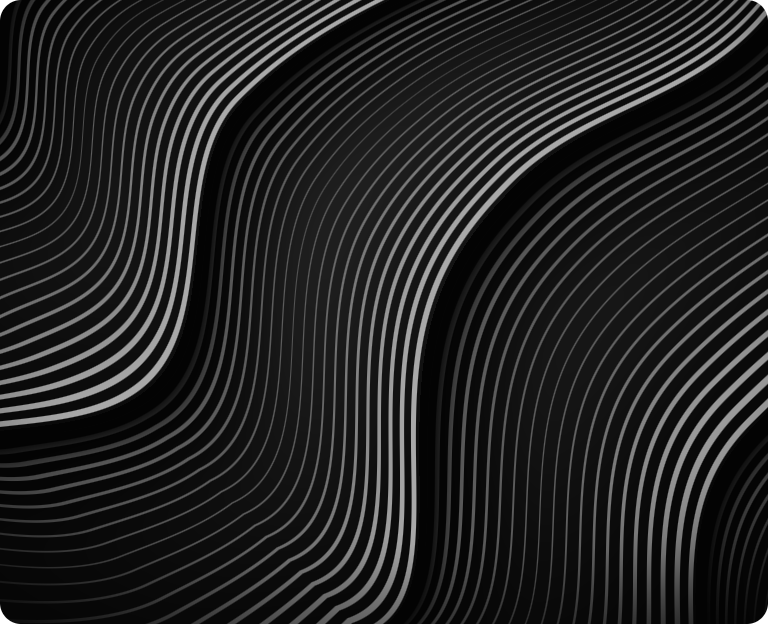
A Shadertoy shader for this background:

```glsl
const float PI = 3.14159265;
const float LINES_PER_BAND = 21.0;

// Wavy crest with its own height and rate on each side of a trough
float crest(float along, vec2 trough, vec2 height, vec2 rate, float bend, float limit) {
    float d = along - trough.x;
    float amp = d < 0.0 ? height.x : height.y;
    float speed = d < 0.0 ? rate.x + bend * abs(d) : rate.y;
    return trough.y + amp * (1.0 - cos(min(abs(d) * speed, limit)));
}

// Number of lines crossed at a point, continuous over all bands
float lineCount(float along, float across) {
    float edge[6];
    edge[1] = crest(along, vec2(0.064, -0.03), vec2(0.085), vec2(11.0, 6.65), 0.0, 2.0 * PI);
    edge[2] = crest(along, vec2(0.225, 0.539), vec2(0.153, 0.15), vec2(5.3, 2.65), 0.0, 2.0 * PI);
    edge[3] = crest(along, vec2(0.53, 1.109), vec2(0.252, 0.072), vec2(1.617, 5.01), 2.1, 3.5);
    edge[4] = crest(along, vec2(0.53, 1.881), vec2(0.201, 0.08), vec2(2.986, 2.15), 2.708, 2.0 * PI);
    edge[0] = edge[1] - 0.5;
    edge[5] = edge[4] + 0.64;

    // Let the second crest fall away at its lower end
    float tail = max(-0.7 - along, 0.0);
    edge[2] -= 5.0 * tail * tail;

    float bands = 0.0;
    for (int i = 0; i < 5; i++) {
        float t = clamp((across - edge[i]) / (edge[i + 1] - edge[i]), 0.0, 1.0);
        bands += t * (1.1 - 0.1 * t);
    }
    return bands * LINES_PER_BAND;
}

float roundedBox(vec2 p, vec2 halfSize, float radius) {
    vec2 d = abs(p) - halfSize + radius;
    return length(max(d, 0.0)) + min(max(d.x, d.y), 0.0) - radius;
}

void mainImage(out vec4 fragColor, in vec2 fragCoord) {
    vec2 uv = fragCoord / iResolution.xy;
    uv.y = 1.0 - uv.y;
    vec2 pos = uv * vec2(1.235, 1.0);

    // Diagonal axes: along the crests and across them
    float n = lineCount(pos.x - pos.y, pos.x + pos.y);
    float s = fract((n - 0.5) / LINES_PER_BAND);

    // Soft light, fading toward the lower corners
    vec2 offset = (uv - vec2(0.5, 0.38)) * 1.1;
    float r2 = dot(offset, offset);
    float light = 1.0 - 0.9 * smoothstep(0.25, 0.85, r2);
    light *= 1.0 - 0.2 * smoothstep(0.85, 1.0, uv.y);

    // Dark ground, shaded behind each crest
    float ground = 0.01 + 0.11 * smoothstep(0.0, 0.5, s)
        * (1.0 - 0.4 * smoothstep(0.55, 1.0, s)) * exp(-3.0 * r2);

    // Lines: thin in mid band, wide and bright at the crest
    float fromMiddle = s < 0.45 ? (0.45 - s) / 0.45 : (s - 0.45) / 0.55;
    float halfWidth = mix(0.045, 0.22, pow(fromMiddle, 1.2));
    float pixel = max(fwidth(n), 1e-4);
    float distanceToLine = abs(fract(n + 0.5) - 0.5);
    float line = clamp((halfWidth - distanceToLine) / pixel + 0.5, 0.0, 1.0);
    line *= min(1.0, 2.0 * halfWidth / pixel);
    float glow = mix(0.36, 0.67, smoothstep(0.45, 1.03, s)) * smoothstep(0.01, 0.19, s);
    float shade = mix(ground, max(ground, glow * light), line);

    // Rounded corners
    float box = roundedBox(pos - vec2(0.6175, 0.5), vec2(0.6175, 0.5), 0.034);
    float outside = clamp(box * iResolution.y + 0.5, 0.0, 1.0);
    fragColor = vec4(vec3(mix(shade, 1.0, outside)), 1.0);
}
```
